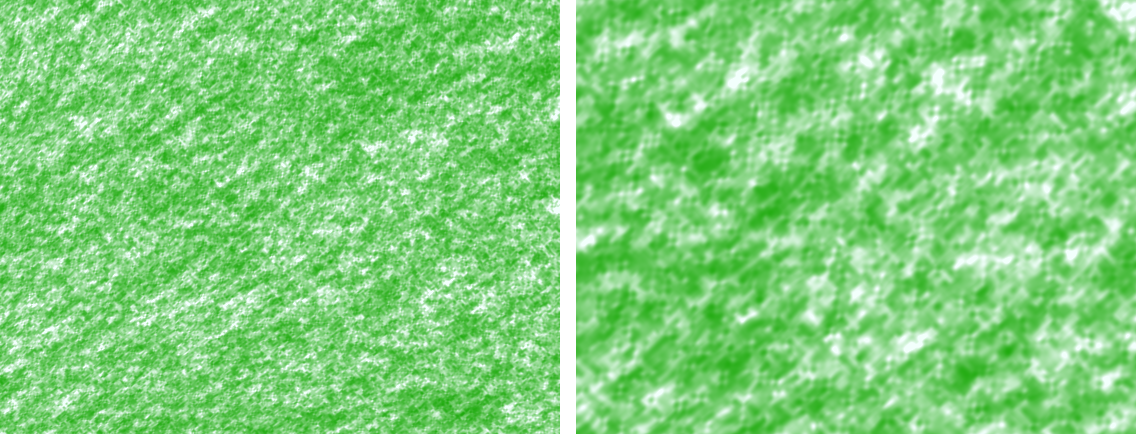
Left: the whole. Right: its middle third, enlarged.
This texture is drawn by a WebGL 2 fragment shader. Its source:

```glsl
#version 300 es
precision highp float;
// Green wax crayon rubbed over toothed paper in slanted strokes.
// Stretched noise along a slightly fanning stroke direction gives the streaks,
// finer noise gives the paper flecks; the summed coverage picks the colour.

uniform vec2 u_resolution;
out vec4 fragColor;

const vec3 WAX = vec3(0.10, 0.66, 0.03);
const vec3 PAPER = vec3(0.95, 1.00, 0.99);
const float STROKE_ANGLE = 0.53;
const float FAN = 0.22;

float hash(vec2 cell) {
    return fract(sin(dot(cell, vec2(127.1, 311.7))) * 43758.5453);
}

// Smooth value noise, centred on zero
float noise(vec2 p) {
    vec2 cell = floor(p);
    vec2 f = fract(p);
    f = f * f * (3.0 - 2.0 * f);
    float low = mix(hash(cell), hash(cell + vec2(1.0, 0.0)), f.x);
    float high = mix(hash(cell + vec2(0.0, 1.0)), hash(cell + vec2(1.0, 1.0)), f.x);
    return mix(low, high, f.y) - 0.5;
}

vec2 rotate(vec2 p, float angle) {
    float c = cos(angle);
    float s = sin(angle);
    return vec2(c * p.x + s * p.y, c * p.y - s * p.x);
}

// x runs along the strokes, y across them; strokes fan out and waver
vec2 strokeSpace(vec2 p) {
    vec2 q = rotate(p, STROKE_ANGLE);
    q.y *= 1.0 - FAN * q.x;
    q.y += 0.008 * noise(q * vec2(3.0, 5.0) + 40.0);
    return q;
}

// Broad patches and long streaks of varying pressure
float streaks(vec2 q) {
    float tone = 0.11 * noise(q * vec2(2.5, 6.0) + 7.3);
    tone += 0.14 * noise(q * vec2(3.0, 18.0) + 19.1);
    tone += 0.18 * noise(q * vec2(5.0, 46.0) + 31.7);
    tone += 0.17 * noise(q * vec2(10.0, 88.0) + 67.3);
    return tone;
}

// Sparse strokes pressed harder than the rest
float heavyStrokes(vec2 q) {
    return smoothstep(0.26, 0.46, noise(q * vec2(2.2, 30.0) + 53.9));
}

// Bare paper showing through, from clusters down to single grains
float paperTooth(vec2 q) {
    vec2 scale = vec2(15.0, 32.0);
    vec4 weights = vec4(0.16, 0.36, 0.47, 0.45);
    vec2 ragged = q + 0.003 * vec2(noise(q * 70.0 + 3.0), noise(q * 70.0 + 91.0));
    float tone = 0.0;
    for (int i = 0; i < 4; i++) {
        float turn = 0.14 * float(i) - 0.2;
        tone += weights[i] * noise(rotate(ragged, turn) * scale + 17.0 * float(i));
        scale *= vec2(2.35, 1.95);
    }
    return tone;
}

void main() {
    vec2 p = (gl_FragCoord.xy - 0.5 * u_resolution) / u_resolution.y;
    vec2 q = strokeSpace(p);

    // Lighter pressure towards the upper left corner
    vec2 corner = p - vec2(-0.6, 0.45);
    float fade = 0.07 * exp(-5.0 * dot(corner, corner));

    float tone = streaks(q) + paperTooth(q) + fade - 0.13 * heavyStrokes(q);
    float bare = 0.425 + tone + 0.6 * tone * tone;
    fragColor = vec4(mix(WAX, PAPER, clamp(bare, 0.0, 1.0)), 1.0);
}
```
